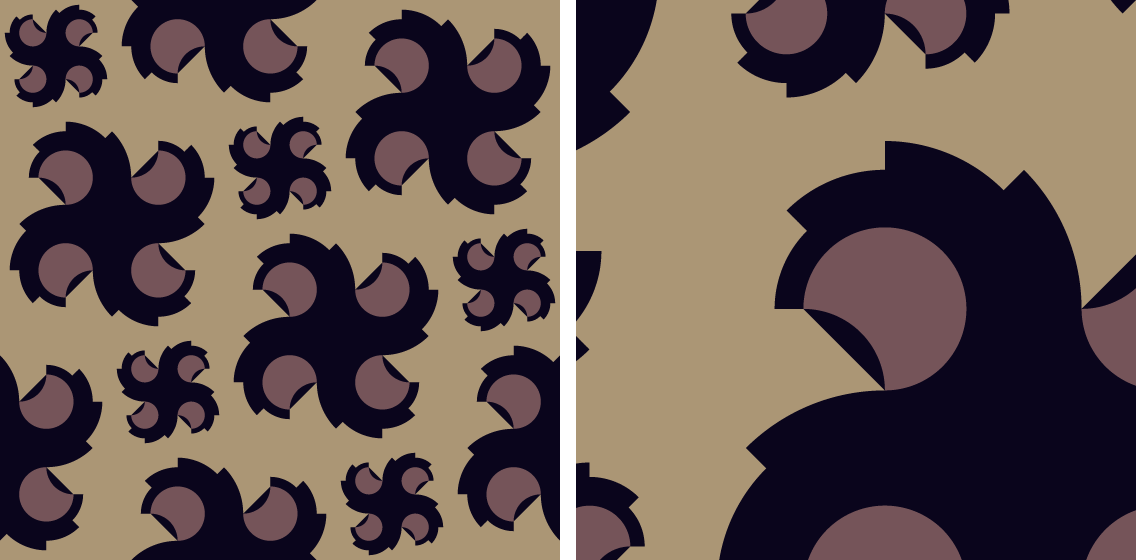
Left, the full canvas; right, a detail of the centre.
A Shadertoy shader for this pattern:

```glsl
// Pinwheels of four stepped spiral lobes, each lobe curling round a bitten disc.
// A tilted square lattice holds five large pinwheels per tile, with a mirrored
// half-size pinwheel in every gap. Edges are smoothed by supersampling.

const vec3 GROUND = vec3(0.67, 0.59, 0.46);
const vec3 BODY   = vec3(0.04, 0.02, 0.11);
const vec3 DISC   = vec3(0.46, 0.33, 0.35);

const vec2  LATTICE_X = vec2(0.4, -0.2);     // orthogonal lattice steps; whole
const vec2  LATTICE_Y = vec2(0.2, 0.4);      // sums of them reach (1,0) and (0,1)
const vec2  ORIGIN    = vec2(0.0, 0.2);      // centre of one large pinwheel
const float LARGE     = 0.0828;              // half the spacing between discs
const float SMALL     = 0.5 * LARGE;
const float DISC_R    = 0.586;               // in units of that half spacing
const float STEP_R    = 0.5 * (1.0 - DISC_R);// radius gained at each tooth
const float TEETH     = 4.0;                 // teeth per half turn
const int   SAMPLES   = 4;                   // per pixel side
const float PI        = 3.14159265;

// Layer of one lobe, q measured from its disc: 0 ground, 1 body, 2 disc
int lobe(vec2 q) {
    float r = length(q);
    // Clockwise turn from the left, counted in teeth
    float turn = (PI - atan(q.y, q.x)) * TEETH / PI;
    bool bitten = turn >= 1.5 * TEETH;       // lower left quarter
    bool inBite = bitten && distance(q, vec2(-DISC_R)) < DISC_R;
    if (r < DISC_R && !inBite) return 2;
    if (bitten) return q.x + q.y > -DISC_R ? 1 : 0;
    if (turn < TEETH && r < DISC_R + STEP_R * (1.0 + floor(turn))) return 1;
    return 0;
}

// Layer of a pinwheel: central square plus four rotated lobes
int pinwheel(vec2 p) {
    int layer = max(abs(p.x), abs(p.y)) < 1.0 ? 1 : 0;
    for (int i = 0; i < 4; i++) {
        layer = max(layer, lobe(p - vec2(-1.0, 1.0)));
        p = vec2(-p.y, p.x);
    }
    return layer;
}

// Offset from the nearest lattice point
vec2 latticeOffset(vec2 p) {
    vec2 cell = vec2(dot(p, LATTICE_X), dot(p, LATTICE_Y)) / dot(LATTICE_X, LATTICE_X);
    cell = floor(cell + 0.5);
    return p - cell.x * LATTICE_X - cell.y * LATTICE_Y;
}

vec3 pattern(vec2 uv) {
    vec2 big = latticeOffset(uv - ORIGIN) / LARGE;
    vec2 gapCentre = ORIGIN + 0.5 * (LATTICE_X + LATTICE_Y);
    vec2 little = latticeOffset(uv - gapCentre) / SMALL;
    little.x = -little.x;                    // opposite spin
    int layer = max(pinwheel(big), pinwheel(little));
    return layer == 2 ? DISC : layer == 1 ? BODY : GROUND;
}

void mainImage(out vec4 fragColor, in vec2 fragCoord) {
    vec3 sum = vec3(0.0);
    for (int y = 0; y < SAMPLES; y++) {
        for (int x = 0; x < SAMPLES; x++) {
            vec2 jitter = (vec2(x, y) + 0.5) / float(SAMPLES) - 0.5;
            sum += pattern((fragCoord + jitter) / iResolution.xy);
        }
    }
    fragColor = vec4(sum / float(SAMPLES * SAMPLES), 1.0);
}
```
